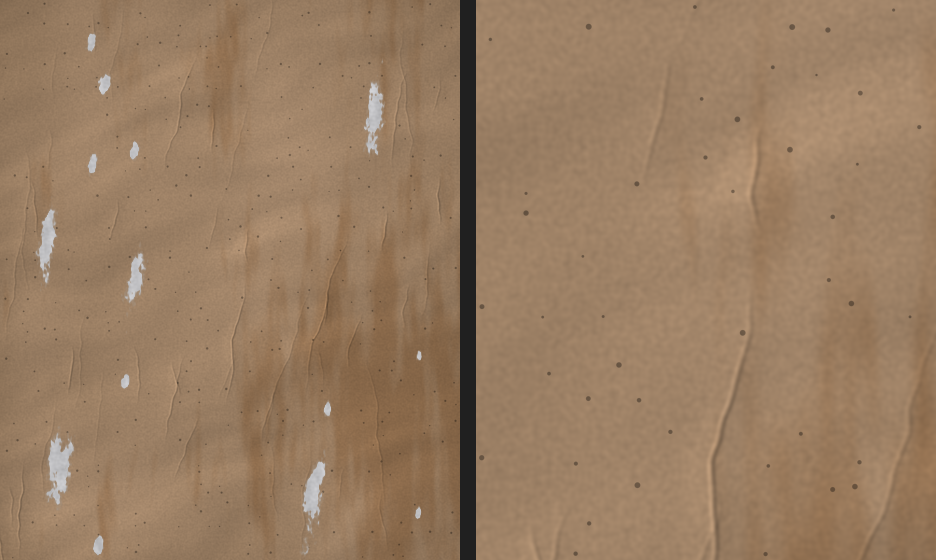
Left: the whole. Right: its middle third, enlarged.
Reproduce this texture procedurally as a Shadertoy shader.

```glsl
// Weathered brown wrapping paper: a mottled, stained sheet with soft folds,
// thin near-vertical creases lit from the left, and ragged torn patches
// that show a pale backing. Lengths are in units of the canvas height.

vec2 hash2(vec2 p) {
    vec3 q = fract(p.xyx * vec3(0.1031, 0.1030, 0.0973));
    q += dot(q, q.yzx + 33.33);
    return fract((q.xx + q.yz) * q.zy);
}

float gradAt(vec2 cell, vec2 offset) {
    return dot(hash2(cell + 57.0) * 2.0 - 1.0, offset);
}

// Gradient noise, roughly -0.7 to 0.7
float noise(vec2 p) {
    vec2 i = floor(p), f = p - i;
    vec2 u = f * f * f * (f * (f * 6.0 - 15.0) + 10.0);
    vec2 e = vec2(1.0, 0.0);
    return mix(mix(gradAt(i, f), gradAt(i + e, f - e), u.x),
               mix(gradAt(i + e.yx, f - e.yx), gradAt(i + 1.0, f - 1.0), u.x), u.y);
}

float bump(float x) { return exp(-x * x); }

// Height of the broad, slightly tilted folds
float foldHeight(vec2 p) {
    p += 0.05 * vec2(noise(p * 5.0), noise(p * 5.0 + 31.0));
    p.y -= 0.35 * p.x;
    return noise(p * vec2(3.5, 8.0)) + 0.45 * noise(p * vec2(8.0, 19.0) + 9.0);
}

// Light and shade of the scattered thin creases
float creaseShade(vec2 p, float aspect, float pixel) {
    float shade = 0.0;
    for (int i = 0; i < 46; i++) {
        float id = float(i);
        vec2 place = hash2(vec2(id, 3.0)), form = hash2(vec2(id, 17.0));
        vec2 q = p - vec2(fract(id * 0.618 + 0.1 * place.x) * aspect, place.y);
        float halfLength = mix(0.03, 0.15, form.x * form.x);
        float along = q.y / halfLength;
        if (abs(along) > 1.0) continue;
        float bend = 0.022 * noise(vec2(q.y * 11.0, id * 3.7))
                   + 0.005 * noise(vec2(q.y * 45.0, id * 5.3));
        float d = q.x - mix(-0.12, 0.3, form.y) * q.y - bend;
        float taper = (1.0 - along * along) * mix(0.3, 1.0, place.x);
        float width = max(0.0016, 0.8 * pixel);
        float ridge = bump(d / width + 0.8) - 1.25 * bump(d / width - 0.9);
        float slope = -d / 0.013 * bump(d / 0.013);
        shade += taper * (0.13 * ridge + 0.07 * slope);
    }
    return shade;
}

// Torn patches: positive inside, gathered in a left and a right column
float tearField(vec2 p, float aspect) {
    float field = -9.0;
    for (int i = 0; i < 16; i++) {
        float id = float(i);
        vec2 r = hash2(vec2(id, 41.0));
        float column = mod(id, 3.0) < 1.5 ? 0.22 : 0.8;
        vec2 centre = vec2((column + 0.24 * (r.x - 0.5)) * aspect, fract(id * 0.382 + 0.2 * r.y));
        vec2 size = i < 6 ? vec2(0.017, 0.075) : mix(vec2(0.006, 0.011), vec2(0.011, 0.025), r.y);
        vec2 q = p - centre;
        q.x -= 0.12 * q.y;
        field = max(field, 1.0 - length(q / size));
    }
    float ragged = noise(p * vec2(32.0, 17.0)) + 0.6 * noise(p * vec2(90.0, 48.0))
                 + 0.45 * noise(p * vec2(210.0, 120.0));
    return field + 0.9 * ragged - 0.25;
}

// Sparse dark fibres and flecks
float flecks(vec2 p, float pixel) {
    vec2 cell = floor(p * 55.0), r = hash2(cell + 5.0);
    vec2 q = (fract(p * 55.0) - 0.2 - 0.6 * r) / 55.0;
    float radius = 0.0005 + 0.0011 * r.y;
    float present = step(0.86, hash2(cell + 90.0).x);
    return present * (1.0 - smoothstep(radius - pixel * 0.5, radius + pixel, length(q)));
}

void mainImage(out vec4 fragColor, in vec2 fragCoord) {
    vec2 p = fragCoord / iResolution.y;
    float pixel = 1.0 / iResolution.y;
    float aspect = iResolution.x / iResolution.y;
    float across = p.x / aspect;

    // Mottled paper, darker towards the rim
    float rim = pow(abs(across * 2.0 - 1.0), 4.0) + 0.6 * pow(abs(p.y * 2.0 - 1.0), 6.0);
    float tone = 0.76 + 0.6 * noise(p * vec2(3.2, 1.8) + 4.0)
               + 0.3 * noise(p * vec2(9.0, 5.0)) - 0.4 * rim;
    vec3 paper = mix(vec3(0.53, 0.43, 0.33), vec3(0.645, 0.53, 0.42), tone);

    // Warm stains drawn downwards, strongest on the right
    float streak = noise(p * vec2(8.0, 1.8) + 20.0) + 0.45 * noise(p * vec2(30.0, 5.0))
                 + 0.3 * noise(p * vec2(75.0, 14.0));
    float stain = smoothstep(0.0, 0.5, streak + 0.3 * smoothstep(0.45, 0.85, across) - 0.12);
    paper *= mix(vec3(1.0), vec3(0.91, 0.85, 0.77), stain);

    // Folds and creases
    float fold = foldHeight(p + vec2(-0.004, 0.009)) - foldHeight(p);
    paper *= 1.0 + 0.3 * fold + 1.3 * creaseShade(p, aspect, pixel);

    // Fibre grain and flecks
    float grain = noise(p * 260.0) + 0.6 * noise(p * vec2(120.0, 150.0));
    paper *= 1.0 + 0.075 * grain;
    paper *= 1.0 - 0.35 * flecks(p, pixel);

    // Pale backing with a thin, scuffed border
    float tear = tearField(p, aspect);
    float mottle = noise(p * vec2(70.0, 40.0)) + 0.6 * noise(p * 170.0);
    vec3 backing = vec3(0.75, 0.75, 0.76) * (1.0 + 0.13 * mottle);
    vec3 color = mix(paper, vec3(0.63, 0.56, 0.49), 0.6 * smoothstep(-0.22, 0.0, tear));
    color = mix(color, backing, smoothstep(-0.04, 0.16, tear));

    fragColor = vec4(clamp(color, 0.0, 1.0), 1.0);
}
```
